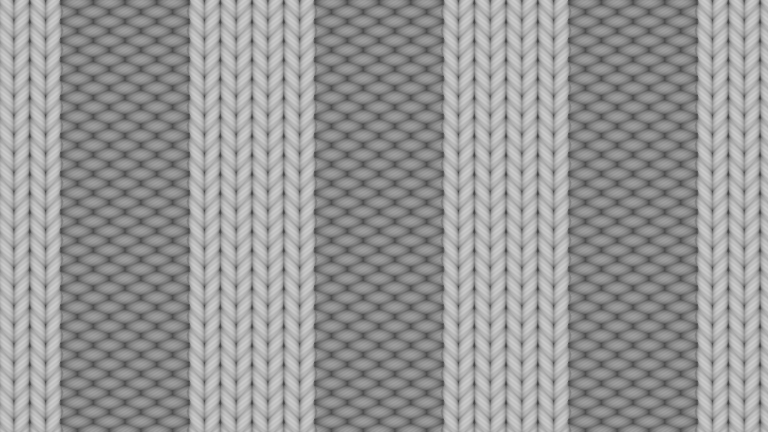
This pattern is drawn by a WebGL 1 fragment shader. Its source:

```glsl
precision highp float;
// Grey ribbed knitting: bands of plain V stitches alternate with bands of purl bumps.

uniform vec2 u_resolution;

#define COLUMN 0.0735              // stitch width, in canvas heights
#define ROW 0.6                    // stitch height, in stitch widths
#define ORIGIN vec2(2.063, -0.33)  // shift of the stitch grid, in stitch widths
#define BAND 4.0                   // stitches across one band
#define STRAND_RISE 0.95           // rows a plain strand climbs across half a stitch
#define STRAND_GROOVE 0.45         // depth between neighbouring strands
#define SEAM_DEPTH vec2(0.66, 0.8) // depth inside the V and between stitches
#define BUMP_SIZE vec2(0.51, 0.235) // half axes of a purl bump
#define KNIT_TONE vec2(0.28, 0.78) // dark gap, bright crest
#define PURL_TONE vec2(0.28, 0.61)
#define FIBRE_DEPTH 0.03
#define TAU 6.28319

float fibres(float turns) {
  return 1.0 + FIBRE_DEPTH * sin(TAU * turns);
}

// Two staggered, overlapping sets of elliptical bumps.
float purl(vec2 p) {
  vec2 cell = vec2(1.0, ROW);
  float height = 0.0;
  float grain = 1.0;
  for (int i = 0; i < 2; i++) {
    vec2 shift = vec2(0.5, 0.0) + float(i) * 0.5 * cell;
    vec2 d = mod(p - shift + 0.5 * cell, cell) - 0.5 * cell;
    vec2 e = d / BUMP_SIZE;
    float h = pow(max(0.0, 1.0 - dot(e, e)), 0.75);
    if (h > height) {
      height = h;
      grain = fibres(dot(d, vec2(-6.0, 10.0)));
    }
  }
  return mix(PURL_TONE.x, PURL_TONE.y, height) * grain;
}

// Position across one strand, -0.5 to 0.5, from distance to the V's middle and height.
float strandPhase(float away, float y) {
  return fract(y / ROW - STRAND_RISE * (2.0 * away - 1.0)) - 0.5;
}

// Ropes of leaning strands, mirrored about the middle of each stitch.
float knit(vec2 p) {
  float away = abs(fract(p.x) - 0.5);
  float f = strandPhase(away, p.y);
  float a = 4.0 * away - 1.0;
  float seam = (a < 0.0 ? SEAM_DEPTH.x : SEAM_DEPTH.y) * pow(abs(a), 3.0);
  float height = sqrt(max(0.0, 1.0 - seam - STRAND_GROOVE * 4.0 * f * f));
  return mix(KNIT_TONE.x, KNIT_TONE.y, height) * fibres(4.0 * f + 0.6 * a);
}

float fabric(vec2 p) {
  float x = mod(p.x + 0.5 * BAND, 2.0 * BAND) - BAND;
  float edge = 0.5 * BAND + 0.06 * cos(TAU * strandPhase(0.5, p.y));
  if (abs(x) > edge) return purl(p);
  float limit = 0.5 * BAND - 0.001;
  return knit(vec2(clamp(x, -limit, limit), p.y));
}

void main() {
  // Average a 3 x 3 grid of samples to smooth the edges.
  float shade = 0.0;
  for (int i = 0; i < 3; i++) {
    for (int j = 0; j < 3; j++) {
      vec2 jitter = (vec2(float(i), float(j)) - 1.0) / 3.0;
      vec2 p = (gl_FragCoord.xy + jitter) / (u_resolution.y * COLUMN);
      shade += fabric(p + ORIGIN);
    }
  }
  gl_FragColor = vec4(vec3(shade / 9.0), 1.0);
}
```
